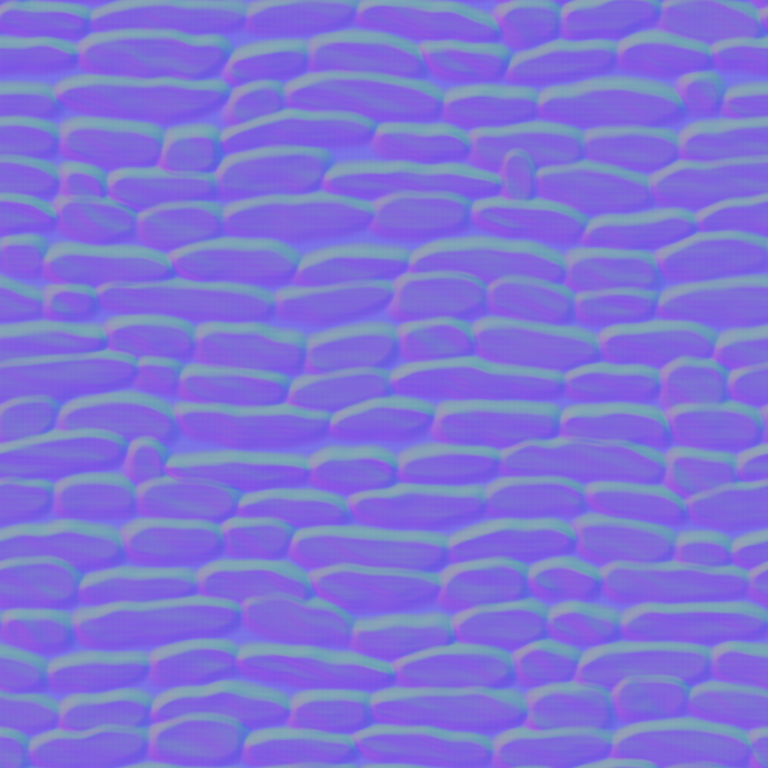
Write a Shadertoy shader that draws this texture map.

```glsl
// Tangent-space normal map of a dry stone wall: long rounded stones in uneven courses.
// Each stone is a superellipse dome leaning towards its top edge, with layered grain.
// The height is differentiated, softly compressed and encoded as colour; all ids wrap.
#define ROWS 19.0
#define COLS 7.0
#define WIDTH_JITTER 0.85
#define COURSE_WAVE 0.12
#define EDGE_WIDTH 0.30
#define LEAN 0.85
#define GRAIN 0.32
#define SLOPE_GAIN 0.092
#define SLOPE_LIMIT 0.42
#define WEAVE_COUNT 128.0
#define WEAVE 0.011
#define TAU 6.2831853

float hash(vec2 p) {
    vec3 q = fract(vec3(p.xyx) * 0.1031);
    q += dot(q, q.yzx + 33.33);
    return fract((q.x + q.y) * q.z);
}

float noise(vec2 p, float period) {
    vec2 i = floor(p), f = fract(p);
    f = f * f * (3.0 - 2.0 * f);
    vec2 a = mod(i, period), b = mod(i + 1.0, period);
    return mix(mix(hash(a), hash(vec2(b.x, a.y)), f.x),
               mix(hash(vec2(a.x, b.y)), hash(b), f.x), f.y);
}

// Maximum with a rounded crease, exact where either value is far below the other
vec2 smoothMax(vec2 a, vec2 b) {
    vec2 h = max(0.16 - abs(a - b), 0.0) * step(0.0001, min(a, b));
    return max(a, b) + h * h * smoothstep(0.0, 0.16, min(a, b)) / 0.64;
}

// Horizontal position of the joint to the left of a stone, in column units
float jointX(float col, float row) {
    return col + WIDTH_JITTER * (hash(vec2(mod(col, COLS), row) + 17.0) - 0.5);
}

// Height (x) and coverage (y) of one stone; q is relative to its centre, in row units
vec2 stone(vec2 q, float halfWidth, vec2 id) {
    float seed = hash(id + 41.0);
    float small = 1.0 - smoothstep(0.85, 1.25, halfWidth);
    float tall = small * step(0.7, hash(id + 67.0));
    vec2 size = vec2(halfWidth + 0.11, mix(0.46, 0.66, seed) * (1.0 + 0.35 * tall));
    q.y += 0.34 * (hash(id + 5.0) - 0.5) + 0.07 * (hash(id + 83.0) - 0.5) * q.x;
    q += 0.14 * (vec2(noise(q * 1.7 + seed * 90.0, 256.0),
                      noise(q * 1.7 + seed * 90.0 + 31.0, 256.0)) - 0.5);

    // First-order distance to the superellipse outline
    vec2 u = abs(q) / size;
    vec2 p = pow(u, vec2(1.4));
    float d = (1.0 - dot(p, u)) / max(2.4 * length(p / size), 0.01);
    float cover = smoothstep(-0.11, EDGE_WIDTH, d);

    // Slanting layers, broader and deeper on small stones
    vec2 g = vec2(q.x * 0.9, q.y * mix(3.6, 2.3, small) + q.x * mix(0.9, 1.6, small));
    float layers = noise(g + seed * 120.0 + 40.0, 256.0) - 0.5;
    float ripple = 0.022 * sin(18.0 * q.y + 7.0 * layers + 2.0 * q.x);
    float top = 0.42 + LEAN * (0.5 + 0.5 * q.y / size.y);
    float height = cover * (top + GRAIN * (1.0 + 0.8 * small) * layers + ripple);
    return vec2(height * mix(0.72, 1.1, hash(id + 29.0)), cover);
}

// Wall height and coverage at a point of the unit tile
vec2 wall(vec2 uv) {
    float y = uv.y * ROWS + COURSE_WAVE * (sin(TAU * (2.0 * uv.x + uv.y))
            + 0.7 * sin(TAU * (3.0 * uv.x - 2.0 * uv.y) + 1.3));
    vec2 result = vec2(0.0);
    for (int j = -1; j <= 1; j++) {
        float line = floor(y) + float(j);
        float row = mod(line, ROWS);
        float x = uv.x * COLS + hash(vec2(row, 9.0)) * COLS;
        for (int i = -1; i <= 1; i++) {
            float col = floor(x) + float(i);
            float left = jointX(col, row), right = jointX(col + 1.0, row);
            vec2 q = vec2((x - 0.5 * (left + right)) * ROWS / COLS, y - line - 0.5);
            float halfWidth = 0.5 * (right - left) * ROWS / COLS;
            result = smoothMax(result, stone(q, halfWidth, vec2(mod(col, COLS), row)));
        }
    }
    return result;
}

void mainImage(out vec4 fragColor, in vec2 fragCoord) {
    vec2 uv = fragCoord / iResolution.xy;

    // Slope by central differences, wide enough to soften every edge
    vec2 e = vec2(0.0052, 0.0);
    vec2 slope = vec2(wall(uv + e.xy).x - wall(uv - e.xy).x,
                      wall(uv + e.yx).x - wall(uv - e.yx).x) / (2.0 * e.x * ROWS);
    slope /= sqrt(1.0 + SLOPE_LIMIT * SLOPE_LIMIT * dot(slope, slope));
    vec2 tilt = SLOPE_GAIN * vec2(0.75 * slope.x, -slope.y);
    tilt.y /= 1.0 + 3.0 * max(-tilt.y, 0.0);

    // Fine woven texture, fading in and out over the surface
    vec2 fade = vec2(noise(uv * 32.0, 32.0), noise(uv * 32.0 + 11.0, 32.0));
    tilt += WEAVE * fade * sin(TAU * WEAVE_COUNT * uv);

    // Encode, with flat joints a little bluer than the stones
    float joint = (1.0 - wall(uv).y) * (1.0 - smoothstep(0.0, 0.12, abs(tilt.y)));
    float blue = 0.83 - 0.57 * tilt.y - 0.15 * abs(tilt.x) + 0.07 * joint;
    fragColor = vec4(0.5 + tilt.x - 0.02 * joint, 0.455 + tilt.y, blue, 1.0);
}
```
